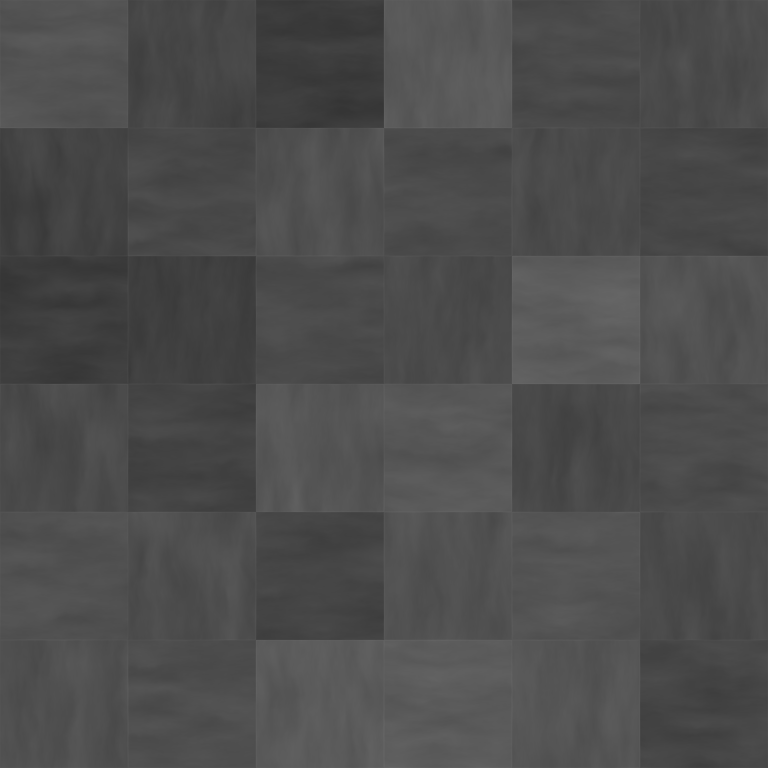
Give the GLSL for this pattern, as a Shadertoy shader.

```glsl
const float TILES = 6.0;
const vec3 DARK = vec3(0.235);
const vec3 LIGHT = vec3(0.365);
const vec2 GRAIN_SCALE = vec2(2.2, 8.0);   // along and across the grain
const float CLOUD_SCALE = 3.0;
const float GRAIN_STRENGTH = 0.075;
const float CLOUD_STRENGTH = 0.04;
const float SEAM_WIDTH = 0.008;            // in tile units
const float SEAM_STRENGTH = 0.035;
const int OCTAVES = 5;
const int SAMPLES = 2;                     // per axis, for smooth edges

float hash(vec2 p) {
    return fract(sin(dot(p, vec2(127.1, 311.7))) * 43758.5453);
}

float valueNoise(vec2 p) {
    vec2 i = floor(p);
    vec2 f = fract(p);
    f = f * f * (3.0 - 2.0 * f);
    float bottom = mix(hash(i), hash(i + vec2(1, 0)), f.x);
    float top = mix(hash(i + vec2(0, 1)), hash(i + vec2(1, 1)), f.x);
    return mix(bottom, top, f.y);
}

float fbm(vec2 p) {
    float sum = 0.0;
    float amplitude = 0.5;
    for (int i = 0; i < OCTAVES; i++) {
        sum += amplitude * valueNoise(p);
        p = p * 2.03 + 17.3;
        amplitude *= 0.5;
    }
    return sum;
}

vec3 tileColor(vec2 p) {
    vec2 cell = floor(p);
    vec2 local = fract(p);

    // One grey tone per tile
    vec3 color = mix(DARK, LIGHT, hash(cell + 3.7));

    // Grain turns a quarter on alternate tiles
    bool horizontal = mod(cell.x + cell.y, 2.0) > 0.5;
    vec2 along = horizontal ? local : local.yx;
    vec2 seed = 40.0 * vec2(hash(cell + 11.3), hash(cell + 23.9));

    // Wispy streaks over soft clouds
    float warp = fbm(along * CLOUD_SCALE + seed.yx);
    vec2 grainPos = along * GRAIN_SCALE + seed + vec2(0.0, warp);
    color += GRAIN_STRENGTH * (fbm(grainPos) - 0.48);
    color += CLOUD_STRENGTH * (warp - 0.48);

    // Faint worn highlight along the tile edge
    vec2 border = min(local, 1.0 - local);
    float edgeDistance = min(border.x, border.y);
    float seam = 1.0 - smoothstep(0.0, SEAM_WIDTH, edgeDistance);
    float wear = mix(0.4, 1.0, valueNoise(p * 4.0));
    return color + SEAM_STRENGTH * seam * wear;
}

void mainImage(out vec4 fragColor, in vec2 fragCoord) {
    vec3 color = vec3(0.0);
    for (int y = 0; y < SAMPLES; y++) {
        for (int x = 0; x < SAMPLES; x++) {
            vec2 offset = (vec2(x, y) + 0.5) / float(SAMPLES) - 0.5;
            color += tileColor((fragCoord + offset) / iResolution.y * TILES);
        }
    }
    fragColor = vec4(color / float(SAMPLES * SAMPLES), 1.0);
}
```
